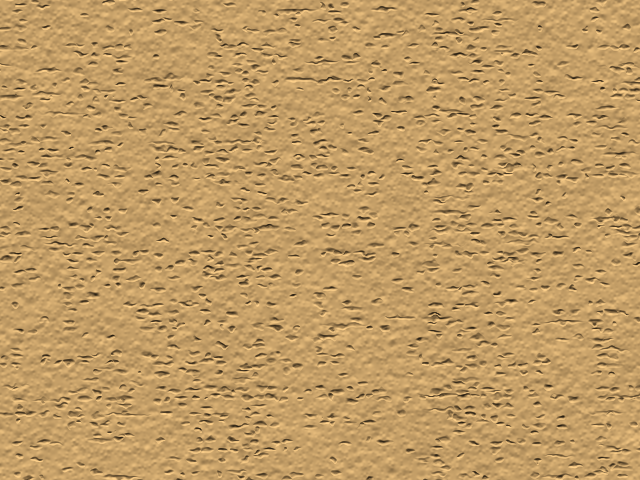
This texture is drawn by a Shadertoy shader. Its source:

```glsl
// Sandy plaster wall, lit from above, with small ragged pits and long horizontal grooves.

vec2 hash2(vec2 cell) {
    vec3 h = fract(cell.xyx * vec3(0.1031, 0.1030, 0.0973));
    h += dot(h, h.yzx + 33.33);
    return fract((h.xx + h.yz) * h.zy);
}

// Cellular noise: one soft bump or dent scattered in every cell
float grain(vec2 p) {
    vec2 home = floor(p);
    float sum = 0.0;
    for (int y = -1; y <= 1; y++)
    for (int x = -1; x <= 1; x++) {
        vec2 cell = home + vec2(x, y);
        vec2 away = p - cell - hash2(cell);
        float weight = 2.0 * hash2(cell + 71.0).x - 1.0;
        sum += weight * exp(-6.0 * dot(away, away));
    }
    return sum;
}

// Scattered elliptic hollows, crowded along some rows, columns and patches
float hollows(vec2 p, vec2 radius, float share) {
    vec2 home = floor(p);
    float deepest = 0.0;
    for (int y = -1; y <= 1; y++)
    for (int x = -1; x <= 1; x++) {
        vec2 cell = home + vec2(x, y);
        vec2 size = hash2(cell + 19.0);
        vec2 kind = hash2(cell + 143.0);
        vec2 centre = cell + 0.15 + 0.7 * hash2(cell);
        float crowd = hash2(vec2(cell.x, 7.0)).x + hash2(vec2(31.0, cell.y)).y;
        crowd += 0.25 * sin(cell.x * 0.57 + 2.0 * sin(cell.y * 0.33));
        float present = step(kind.x, share * (0.15 + 0.75 * crowd * crowd));
        vec2 away = (p - centre) / (radius * mix(vec2(0.5, 0.65), vec2(1.3, 1.2), size));
        float bowl = 1.0 - smoothstep(0.3, 1.2, length(away));
        deepest = max(deepest, present * mix(0.45, 1.0, kind.y) * bowl);
    }
    return deepest;
}

// Height of the surface, and how far inside a hollow it lies
vec2 relief(vec2 p) {
    // Fine skin of the plaster
    float fine = grain(p * 118.0 + 40.0);
    float skin = 0.34 * grain(p * 60.0) + 0.17 * fine;

    // Ragged outlines for the hollows
    vec2 ragged = p * vec2(66.0, 84.0);
    vec2 q = p + vec2(0.008, 0.005) * vec2(grain(ragged + 11.0), grain(ragged + 57.0));
    q.y += 0.003 * grain(p * 24.0 + 90.0);

    float pits = hollows(q * vec2(38.0, 56.0), vec2(0.43, 0.28), 0.46);
    float grooves = hollows(q * vec2(8.5, 32.0) + 200.0, vec2(0.32, 0.14), 0.17);
    grooves *= clamp(0.75 + 1.3 * grain(p * vec2(40.0, 20.0)), 0.0, 1.0);
    float hollow = max(pits, grooves);
    return vec2(skin - 0.9 * hollow, hollow * clamp(0.8 + 1.2 * fine, 0.2, 1.4));
}

void mainImage(out vec4 fragColor, in vec2 fragCoord) {
    vec2 p = fragCoord / iResolution.y + 3.0;

    // Slope along the light, over a fixed fraction of the canvas
    vec2 reach = vec2(-0.12, 1.0) * 0.0013;
    vec2 below = relief(p - reach);
    vec2 above = relief(p + reach);
    float facing = below.x - above.x;

    // Lit and shaded edges both saturate softly
    float lit = 0.27 * (1.0 - exp(-max(facing, 0.0) / 0.25));
    float shade = 0.62 * (1.0 - exp(min(facing, 0.0) / 0.6));

    // Shadow gathered inside the hollows, and a faint broad tone
    float shadow = 0.13 * (below.y + above.y);
    float tone = 0.02 * grain(p * 9.0) + 0.02 * grain(p * 22.0);
    float light = clamp(0.77 + tone + lit - shade - shadow, 0.15, 1.0);

    vec3 sand = mix(vec3(1.0, 0.77, 0.46), vec3(1.0, 0.82, 0.545), light);
    fragColor = vec4(sand * light, 1.0);
}
```
